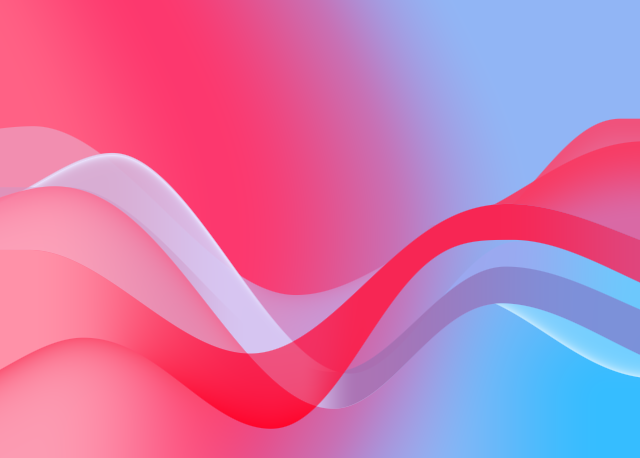
A Shadertoy shader for this background:

```glsl
// Eased step from knot a to knot b; a.z skews where the slope is steepest
float ease(vec3 a, vec3 b, float x) {
    float t = clamp((x - a.x) / (b.x - a.x), 0.0, 1.0);
    t += a.z * t * (1.0 - t) * (a.z > 0.0 ? t : 1.0 - t);
    return t * t * (3.0 - 2.0 * t);
}

// Smooth wave through four alternating crests and troughs
float wave(float x, vec3 a, vec3 b, vec3 c, vec3 d) {
    float y = mix(a.y, b.y, ease(a, b, x));
    y = mix(y, c.y, ease(b, c, x));
    return mix(y, d.y, ease(c, d, x));
}

float edge(float d) {
    return clamp(d / fwidth(d) + 0.5, 0.0, 1.0);
}

float band(float y, float top, float bottom) {
    return edge(y - top) * edge(bottom - y);
}

float glow(float d, float falloff) {
    return exp(-falloff * abs(d));
}

vec3 backdrop(float x, float y) {
    float s = x - 0.95 * sin(y * 0.55);
    vec3 col = mix(vec3(1.0, 0.38, 0.52), vec3(0.99, 0.22, 0.43), smoothstep(-0.3, 1.7, s));
    col = mix(col, vec3(0.70, 0.53, 0.82), smoothstep(1.8, 4.9, s));
    col = mix(col, vec3(0.57, 0.71, 0.96), smoothstep(3.7, 5.5, s));
    float corner = smoothstep(4.8, 7.3, x) * smoothstep(2.2, 4.8, y);
    return mix(col, vec3(0.21, 0.74, 1.0), corner);
}

void mainImage(out vec4 fragColor, in vec2 fragCoord) {
    // Canvas spans 7.68 by 5.48 units, y pointing down
    vec2 uv = fragCoord / iResolution.xy;
    float x = uv.x * 7.68;
    float y = (1.0 - uv.y) * 5.48;

    // Ribbon outlines
    float hump = wave(x, vec3(-1.0, 1.65, 0.0), vec3(0.4, 1.51, 0.0), vec3(3.55, 3.53, 0.2), vec3(6.3, 2.52, 0.0));
    hump += 0.5 * smoothstep(6.2, 7.7, x);
    float veil = wave(x, vec3(-0.4, 2.5, 0.0), vec3(1.35, 1.83, 0.0), vec3(4.2, 4.47, 0.0), vec3(6.2, 2.89, 0.0));
    float shell = wave(x, vec3(-1.0, 2.62, 0.0), vec3(0.65, 2.23, -0.25), vec3(4.0, 4.89, 0.2), vec3(6.02, 3.63, 0.0));
    shell += 0.87 * ease(vec3(6.02, 0.0, 0.0), vec3(8.6, 0.0, 0.0), x);
    float violet = wave(x, vec3(0.8, 2.24, 0.0), vec3(4.0, 4.45, 0.1), vec3(6.07, 3.19, 0.0), vec3(8.8, 4.0, 0.0));
    float ribbonTop = wave(x, vec3(0.35, 2.99, 0.0), vec3(3.0, 4.23, 0.3), vec3(6.1, 2.44, 0.0), vec3(9.0, 3.2, 0.0));
    float ribbonLow = wave(x, vec3(-0.9, 4.75, 0.0), vec3(1.0, 4.04, -0.2), vec3(3.25, 5.13, 0.9), vec3(6.15, 2.87, 0.0));
    ribbonLow += 0.83 * ease(vec3(6.15, 0.0, 0.0), vec3(8.8, 0.0, 0.0), x);
    float wisp = mix(3.5, 4.53, ease(vec3(5.4, 0.0, 0.2), vec3(7.9, 0.0, 0.0), x));
    float farCrest = mix(2.75, 1.42, ease(vec3(5.6, 0.0, 0.2), vec3(7.45, 0.0, 0.0), x));
    float nearCrest = mix(2.7, 1.69, ease(vec3(5.1, 0.0, 0.2), vec3(7.75, 0.0, 0.0), x));

    vec3 col = backdrop(x, y);

    // Crests on the right
    float rightSide = smoothstep(5.1, 5.5, x);
    vec3 crestCol = mix(vec3(0.96, 0.30, 0.46), vec3(0.92, 0.42, 0.59), smoothstep(0.0, 0.6, y - farCrest));
    col = mix(col, crestCol, 0.95 * rightSide * band(y, farCrest, ribbonTop));
    crestCol = mix(vec3(0.97, 0.23, 0.39), vec3(0.85, 0.41, 0.65), smoothstep(0.0, 0.95, y - nearCrest));
    col = mix(col, crestCol, 0.95 * rightSide * band(y, nearCrest, ribbonTop));

    // Pale hump at the back
    vec3 humpCol = mix(vec3(0.94, 0.59, 0.72), vec3(0.77, 0.65, 0.89), smoothstep(1.0, 4.2, x));
    humpCol = mix(humpCol, vec3(0.86, 0.42, 0.66), 0.5 * glow(y - hump, 6.0) * smoothstep(2.6, 3.3, x));
    col = mix(col, humpCol, 0.85 * band(y, hump, ribbonTop));

    // Translucent veil
    vec3 veilCol = mix(vec3(0.84, 0.69, 0.84), vec3(0.84, 0.79, 0.96), smoothstep(1.2, 2.8, x));
    veilCol = mix(veilCol, vec3(0.61, 0.66, 0.94), smoothstep(4.1, 5.2, x));
    veilCol = mix(veilCol, vec3(0.43, 0.79, 0.99), smoothstep(6.0, 7.7, x));
    col = mix(col, veilCol, 0.92 * band(y, veil, shell));
    float rim = glow(y - veil - 0.03, 22.0) * (1.0 - smoothstep(2.6, 3.6, x));
    col = mix(col, vec3(0.92, 0.90, 1.0), 0.9 * rim * edge(y - veil));

    // Violet fold
    vec3 foldCol = mix(vec3(0.81, 0.59, 0.77), vec3(0.66, 0.43, 0.69), smoothstep(3.0, 4.2, x));
    foldCol = mix(foldCol, vec3(0.49, 0.55, 0.84), smoothstep(4.3, 7.0, x));
    float foldAlpha = mix(0.5 * (1.0 - smoothstep(2.0, 3.0, x)), 0.92, smoothstep(3.6, 4.3, x));
    col = mix(col, foldCol, foldAlpha * band(y, violet, shell));

    // Light wisp at the lower right
    float wispBand = band(y, shell, wisp) * smoothstep(5.7, 6.1, x);
    col = mix(col, vec3(0.55, 0.85, 1.0), 0.65 * wispBand);
    col = mix(col, vec3(0.86, 0.95, 1.0), 0.8 * wispBand * glow(y - wisp, 14.0));

    // Pink shell on the left
    vec3 shellCol = mix(vec3(0.99, 0.64, 0.73), vec3(0.90, 0.55, 0.70), smoothstep(0.4, 2.4, x));
    shellCol = mix(shellCol, vec3(0.97, 0.36, 0.53), 0.65 * glow(y - shell, 4.0));
    col = mix(col, shellCol, 0.95 * band(y, shell, ribbonTop));

    // Soft floor with the shadow of the ribbon
    float leftSide = 1.0 - smoothstep(0.4, 3.3, x);
    vec3 floorCol = mix(col, vec3(0.99, 0.61, 0.70), leftSide);
    float shadow = 0.8 * glow(y - ribbonLow, 4.0) * (1.0 - smoothstep(2.0, 3.1, x));
    floorCol = mix(floorCol, vec3(0.98, 0.26, 0.39), shadow);
    col = mix(col, floorCol, edge(y - ribbonLow) * (1.0 - smoothstep(3.0, 3.4, x)));

    // Red ribbon in front
    vec3 red = mix(vec3(1.0, 0.57, 0.66), vec3(0.97, 0.15, 0.33), smoothstep(0.3, 3.2, x));
    red = mix(red, vec3(0.87, 0.28, 0.50), smoothstep(5.9, 8.0, x));
    float deep = smoothstep(1.0, 3.1, x) * (1.0 - smoothstep(3.4, 4.5, x));
    red = mix(red, vec3(1.0, 0.02, 0.17), deep * glow(y - ribbonLow, 2.5));
    float overlap = edge(shell - y) * smoothstep(2.7, 2.9, x) * (1.0 - smoothstep(3.6, 4.4, x));
    col = mix(col, red, (1.0 - 0.3 * overlap) * band(y, ribbonTop, ribbonLow));

    fragColor = vec4(col, 1.0);
}
```
